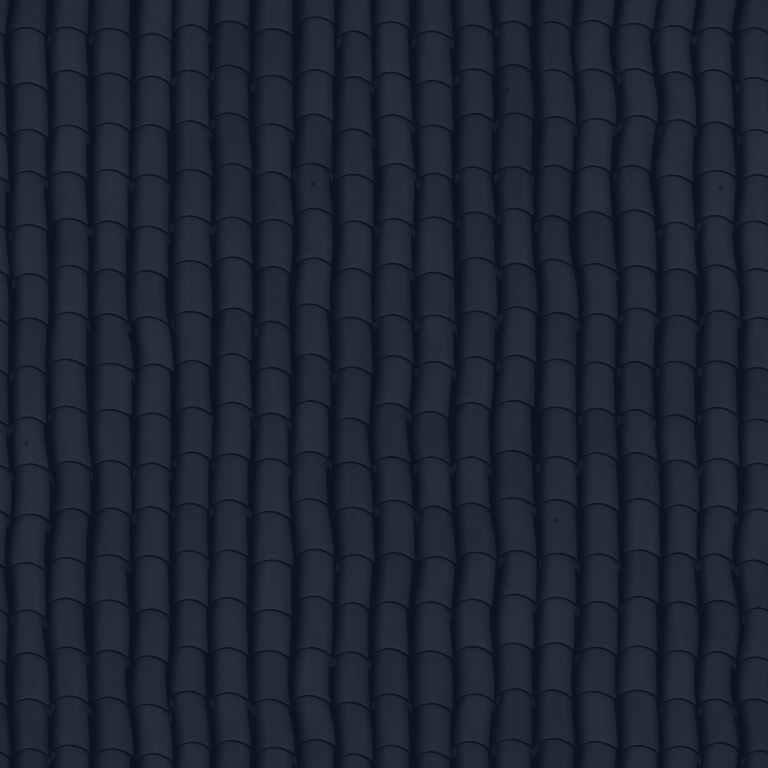
Write a WebGL 1 fragment shader that draws this texture.

```glsl
precision highp float;
uniform vec2 u_resolution;

#define COLS 19.0
#define ROWS 16.0
#define PHASE vec2(0.25, 0.56)
#define ARCH 0.13
#define SEAM_WIDTH 0.035
#define SEAM_JITTER 0.17
#define COLUMN_JITTER 0.24
#define WOBBLE 0.22
#define DARK vec3(0.050, 0.076, 0.122)
#define MID vec3(0.120, 0.150, 0.203)
#define LIGHT vec3(0.165, 0.197, 0.258)

float hash(vec2 p) {
  vec3 q = fract(vec3(p.xyx) * vec3(0.1031, 0.1030, 0.0973));
  q += dot(q, q.yzx + 33.33);
  return fract((q.x + q.y) * q.z);
}

// Value noise that wraps after the given number of cells
float noise(vec2 p, vec2 period) {
  vec2 i = floor(p), f = fract(p);
  f = f * f * (3.0 - 2.0 * f);
  vec2 a = mod(i, period), b = mod(i + 1.0, period);
  return mix(mix(hash(a), hash(vec2(b.x, a.y)), f.x),
             mix(hash(vec2(a.x, b.y)), hash(b), f.x), f.y);
}

float tileHash(float col, float row, float salt) {
  return hash(vec2(mod(col, COLS) + salt, mod(row, ROWS) + salt * 1.7));
}

float seamAt(float col, float row) {
  return row + SEAM_JITTER * (tileHash(col, row, 11.0) - 0.5);
}

void main() {
  vec2 uv = gl_FragCoord.xy / u_resolution;
  uv.y = 1.0 - uv.y;
  vec2 grid = vec2(COLS, ROWS);
  vec2 px = grid / u_resolution;
  vec2 p = uv * grid - PHASE;

  // Columns drift gently sideways
  p.x += WOBBLE * (noise(uv * vec2(9.0, 12.0) + 0.3, vec2(9.0, 12.0)) - 0.5);
  float col = floor(p.x);
  float cx = p.x - col - 0.5;

  // Arched seams, each shifted by its column and its tile
  float bow = cx / 0.43;
  float s = p.y - COLUMN_JITTER * (tileHash(col, 0.0, 5.0) - 0.5)
          - ARCH * (bow * bow - 0.4) - 0.02 * bow;
  float row = floor(s);
  row += step(seamAt(col, row + 1.0), s) + step(seamAt(col, row), s) - 1.0;
  float top = seamAt(col, row);
  float below = s - top;
  float along = below / (seamAt(col, row + 1.0) - top);

  // Tapered tile outline, a little off centre
  float shift = 0.06 * (tileHash(col, row, 23.0) - 0.5);
  float halfWidth = mix(0.405, 0.445, along) + 0.02 * (tileHash(col, row, 31.0) - 0.5);
  float x = (cx - shift) / halfWidth;
  float body = 1.0 - smoothstep(-px.x, px.x, abs(cx - shift) - halfWidth);

  // Rounded shading with a deep left flank
  float curve = smoothstep(-1.15, -0.25, x) * (1.0 - 0.55 * smoothstep(0.45, 1.05, x));
  float tone = 0.08 + 0.70 * curve;

  // Wear: tile tint, patches, streaks and grain
  float tint = tileHash(col, row, 41.0) - 0.5;
  float patches = noise(uv * 6.0, vec2(6.0)) - 0.5;
  float streaks = noise(uv * vec2(152.0, 24.0), vec2(152.0, 24.0)) - 0.5;
  float grain = noise(uv * 256.0, vec2(256.0)) - 0.5;
  tone += curve * (0.16 * tint + 0.22 * patches + 0.12 * streaks + 0.08 * grain);
  tone += 0.07 * curve * smoothstep(0.88, 0.98, along);

  // Overlap shadow, thicker to the right
  float width = SEAM_WIDTH * (1.0 + 0.45 * x);
  float line = 1.0 - smoothstep(width, width + max(px.y, 0.03), below);
  float soft = 0.30 * exp(-below / 0.13);
  tone *= 1.0 - smoothstep(0.0, px.y, below) * max(0.92 * line, soft);

  // Rare small pits
  vec2 pitCentre = vec2(tileHash(col, row, 53.0) - 0.5, 0.3 + 0.5 * tileHash(col, row, 59.0));
  vec2 toPit = vec2(cx, along) - pitCentre * vec2(0.5, 1.0);
  float pit = step(0.96, tileHash(col, row, 61.0))
            * (1.0 - smoothstep(0.03, 0.03 + 2.0 * px.x, length(toPit)));
  tone *= 1.0 - 0.6 * pit;

  // Dark gaps with occasional stubs of the tiles underneath
  float side = x > 0.0 ? 71.0 : 83.0;
  float level = below - 0.04;
  float stub = step(0.68, tileHash(col, row, side))
             * smoothstep(0.0, px.y, level) * (1.0 - smoothstep(0.17, 0.17 + px.y, level));
  tone = mix(0.02 + 0.27 * stub, tone, body);

  vec3 colour = mix(DARK, MID, clamp(tone * 2.0, 0.0, 1.0));
  colour = mix(colour, LIGHT, clamp(tone * 2.0 - 1.0, 0.0, 1.0));
  gl_FragColor = vec4(colour, 1.0);
}
```
